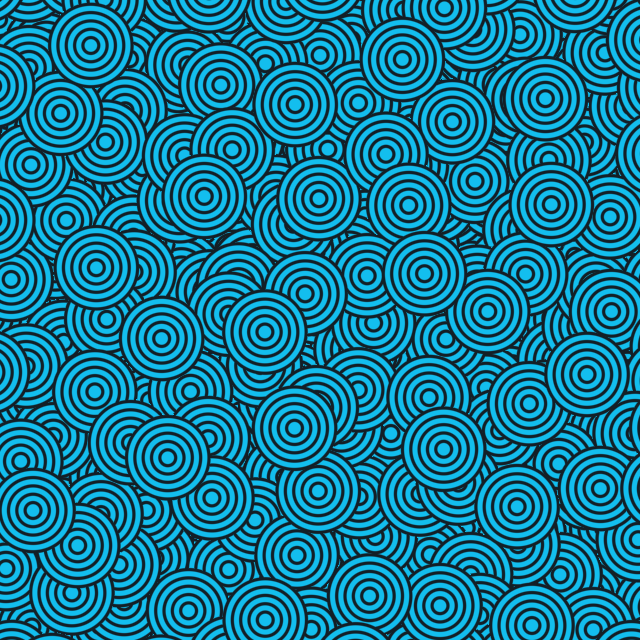
A Shadertoy shader for this pattern:

```glsl
#define CELL 0.088        // spacing of the disc grid
#define JITTER 0.76       // wander of a disc inside its cell
#define LAYERS 3          // stacked grids, the deeper ones fill gaps
#define PITCH 0.01302     // distance between ring lines
#define RINGS 4.95        // radius of the rim line, in pitches
#define LINE_HALF 0.00252 // half width of a ring line
#define SOFT 0.0013       // half width of the soft edge
#define BLUE vec3(0.075, 0.745, 0.935)
#define DARK vec3(0.075, 0.120, 0.150)

vec3 hash33(vec3 p) {
    p = fract(p * vec3(0.1031, 0.1030, 0.0973));
    p += dot(p, p.yxz + 33.33);
    return fract((p.xxy + p.yxx) * p.zyx);
}

// Ink of the concentric lines at distance d from the disc centre
float ringInk(float d, float soft) {
    float turn = max(d / PITCH, RINGS - floor(RINGS) - 0.5);
    float toLine = PITCH * abs(fract(turn - RINGS + 0.5) - 0.5);
    return 1.0 - smoothstep(LINE_HALF - soft, LINE_HALF + soft, toLine);
}

void mainImage(out vec4 fragColor, in vec2 fragCoord) {
    vec2 uv = fragCoord / iResolution.y;
    float soft = max(SOFT, 0.7 / iResolution.y);
    float radius = RINGS * PITCH + LINE_HALF;

    float topRank = -100.0, rimRank = -100.0;
    float ink = 1.0, rimInk = 0.0;

    for (int layer = 0; layer < LAYERS; layer++) {
        float depth = float(layer);
        vec2 grid = uv / CELL + depth * vec2(7.37, 5.61) + 20.0;

        for (int j = -1; j <= 1; j++)
        for (int i = -1; i <= 1; i++) {
            // Staggered rows of jittered discs
            float row = floor(grid.y) + float(j);
            float shift = 0.5 * mod(row, 2.0);
            float column = floor(grid.x - shift) + float(i);
            vec3 rnd = hash33(vec3(column, row, depth * 17.0 + 3.0));
            vec2 centre = vec2(column + shift, row) + 0.5 + JITTER * (rnd.xy - 0.5);

            float d = CELL * length(grid - centre);
            float rank = rnd.z - depth;

            // Highest disc shows its rings; its outer edge fades over the rest
            if (d < radius - soft) {
                if (rank > topRank) {
                    topRank = rank;
                    ink = ringInk(d, soft);
                }
            } else if (d < radius + soft && rank > rimRank) {
                rimRank = rank;
                rimInk = 1.0 - smoothstep(radius - soft, radius + soft, d);
            }
        }
    }

    if (rimRank > topRank) ink = max(ink, rimInk);
    fragColor = vec4(mix(BLUE, DARK, ink), 1.0);
}
```
